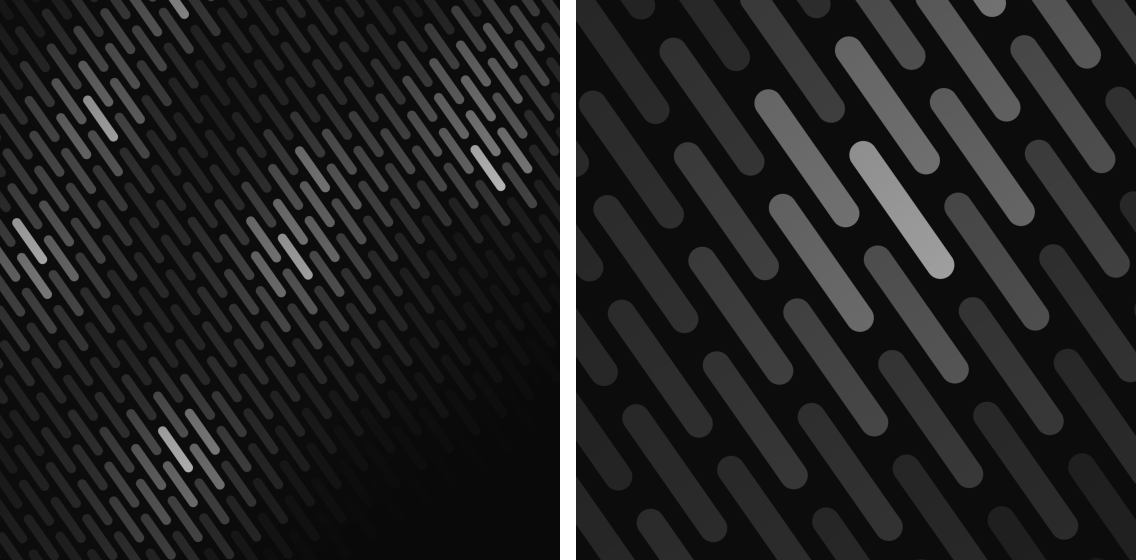
Left: the whole. Right: its middle third, enlarged.
Reproduce this pattern procedurally as a three.js fragment shader.

```glsl
// Slanted rounded dashes in staggered columns on near-black, lit by soft glows.
// A rotated frame is split into columns and rows; each dash takes one grey from
// a light field of layered sines, long hazes and small sparks at its centre.

varying vec2 vUv;

const float TILT = 0.6109;           // dash lean from vertical, radians
const vec2 ANCHOR = vec2(0.5273, 0.5417);
const float COLUMN_PITCH = 0.02866;  // across the dashes
const float ROW_PITCH = 0.1135;      // along the dashes
const float STAGGER = 0.0576;        // shift from one column to the next
const float HALF_LENGTH = 0.0400;    // between centre and cap centre
const float RADIUS = 0.0083;

const float GROUND = 0.048;
const float AMBIENT = 0.066;
const float RIPPLE = 0.016;
const float GRAIN = 0.012;
const float SHEEN = 0.05;            // lower end of a dash is slightly lighter

const float HAZE_TILT = 0.53;
const float HAZE_WIDTH = 0.075;
const float SPARK_SIZE = 0.034;

// Haze: centre, length, strength
const int HAZES = 5;
const vec4 HAZE[HAZES] = vec4[HAZES](
  vec4(0.860, 0.844, 0.130, 0.26),
  vec4(0.553, 0.596, 0.155, 0.25),
  vec4(0.195, 0.844, 0.155, 0.20),
  vec4(0.098, 0.512, 0.100, 0.19),
  vec4(0.306, 0.154, 0.120, 0.22));

// Spark: centre, strength
const int SPARKS = 7;
const vec3 SPARK[SPARKS] = vec3[SPARKS](
  vec3(0.885, 0.707, 0.50),
  vec3(0.510, 0.552, 0.30),
  vec3(0.179, 0.789, 0.28),
  vec3(0.052, 0.551, 0.42),
  vec3(0.331, 0.199, 0.38),
  vec3(0.305, 1.009, 0.28),
  vec3(0.557, 0.698, 0.16));

float hash(vec2 cell) {
  return fract(sin(dot(cell, vec2(127.1, 311.7))) * 43758.5);
}

// Coordinates across (x) and along (y, downwards) a leaning axis
vec2 toFrame(vec2 p, float tilt) {
  float c = cos(tilt), s = sin(tilt);
  return vec2(dot(p, vec2(c, s)), dot(p, vec2(s, -c)));
}

vec2 fromFrame(vec2 q, float tilt) {
  float c = cos(tilt), s = sin(tilt);
  return q.x * vec2(c, s) + q.y * vec2(s, -c);
}

float bell(vec2 d) {
  return exp(-0.5 * dot(d, d));
}

float capsule(vec2 q) {
  return length(vec2(q.x, max(abs(q.y) - HALF_LENGTH, 0.0))) - RADIUS;
}

// Fades to dark towards the lower right corner
float cornerFade(vec2 p) {
  return 1.0 - smoothstep(1.35, 1.85, p.x + 1.2 * (1.0 - p.y));
}

float lightAt(vec2 p, vec2 cell) {
  float waves = sin(dot(p, vec2(17.0, -9.0)) + 1.0) + sin(dot(p, vec2(8.0, 13.0)) + 3.6);
  float light = AMBIENT + RIPPLE * waves + GRAIN * (hash(cell) - 0.5);
  light *= cornerFade(p);
  for (int i = 0; i < HAZES; i++) {
    vec2 d = toFrame(p - HAZE[i].xy, -HAZE_TILT);
    light += HAZE[i].w * bell(d / vec2(HAZE_WIDTH, HAZE[i].z));
  }
  for (int i = 0; i < SPARKS; i++) {
    light += SPARK[i].z * bell((p - SPARK[i].xy) / SPARK_SIZE);
  }
  return light;
}

void main() {
  // Nearest dash in the staggered grid
  vec2 q = toFrame(vUv - ANCHOR, TILT);
  float column = floor(q.x / COLUMN_PITCH + 0.5);
  float row = floor((q.y - column * STAGGER) / ROW_PITCH + 0.5);
  vec2 centre = vec2(column * COLUMN_PITCH, column * STAGGER + row * ROW_PITCH);
  vec2 local = q - centre;

  // One level per dash, with a faint sheen along it
  float light = lightAt(ANCHOR + fromFrame(centre, TILT), vec2(column, row));
  light *= 1.0 + SHEEN * local.y / HALF_LENGTH;

  float edge = 0.75 * fwidth(vUv.x);
  float cover = 1.0 - smoothstep(-edge, edge, capsule(local));
  float ground = GROUND * mix(0.75, 1.0, cornerFade(vUv));
  gl_FragColor = vec4(vec3(ground + cover * max(light, 0.0)), 1.0);
}
```
